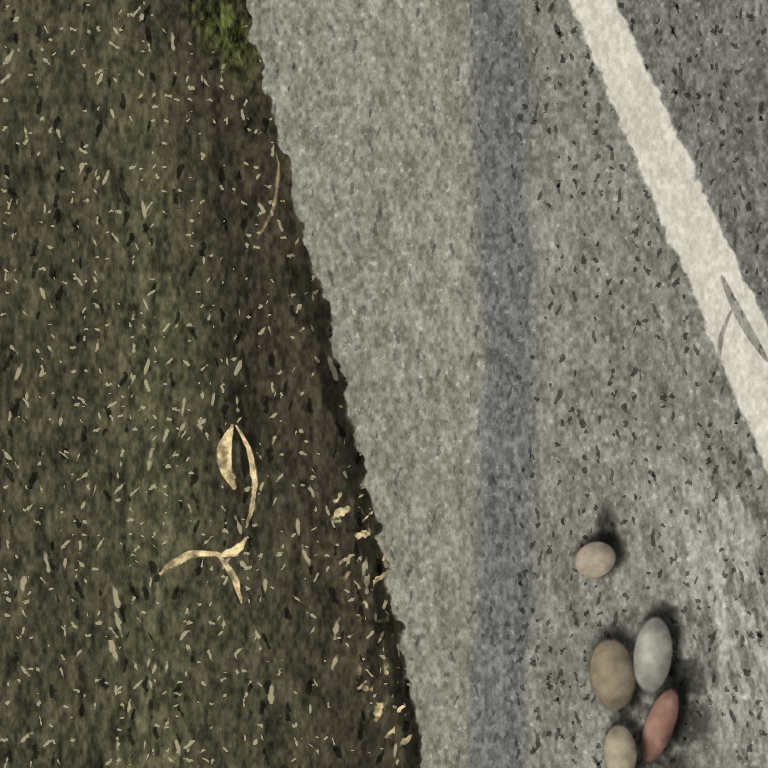
A WebGL 1 fragment shader for this texture:

```glsl
precision highp float;
uniform vec2 u_resolution;

float hash(vec2 p) {
  vec3 q = fract(p.xyx * 0.1031);
  q += dot(q, q.yzx + 33.33);
  return fract((q.x + q.y) * q.z);
}
float noise(vec2 p) {
  vec2 i = floor(p), f = fract(p), e = vec2(1, 0);
  f = f * f * (3.0 - 2.0 * f);
  return mix(mix(hash(i), hash(i + e), f.x), mix(hash(i + e.yx), hash(i + e.xx), f.x), f.y);
}
float fbm(vec2 p) {
  float sum = 0.0, amp = 0.5;
  for (int i = 0; i < 4; i++) {
    sum += amp * noise(p);
    p = mat2(1.6, 1.2, -1.2, 1.6) * p + 17.3;
    amp *= 0.5;
  }
  return sum - 0.47;
}
mat2 rotate(float a) { return mat2(cos(a), sin(a), -sin(a), cos(a)); }
float band(float x, float left, float right, float soft) {
  return smoothstep(left - soft, left + soft, x) * (1.0 - smoothstep(right - soft, right + soft, x));
}
// One ragged chip per grid cell, kept with the given probability
float flecks(vec2 p, float cells, vec2 size, float tilt, float density) {
  vec2 g = p * cells, id = floor(g) + cells;
  vec2 jitter = vec2(hash(id), hash(id + 41.0)) * 0.5 + 0.25;
  vec2 q = rotate((hash(id + 83.0) - 0.5) * tilt) * (fract(g) - jitter);
  float d = length(q / (size * (0.4 + 0.8 * hash(id + 11.0))));
  d += 1.2 * (noise(g * 6.0) - 0.5);
  return step(hash(id + 127.0), density) * (1.0 - smoothstep(0.5, 1.2, d));
}
// Tapered bent blade from a to b
float blade(vec2 p, vec2 a, vec2 b, float bend, float width) {
  vec2 ab = b - a;
  float h = clamp(dot(p - a, ab) / dot(ab, ab), 0.0, 1.0);
  float arch = 4.0 * h * (1.0 - h);
  float d = length(p - a - ab * h - vec2(-ab.y, ab.x) * bend * arch);
  return 1.0 - smoothstep(-0.001, 0.0015, d - width * (0.3 + 0.7 * arch));
}
float blob(vec2 p, vec2 center, vec2 radius, float angle, float soft) {
  float d = length(rotate(angle) * (p - center) / radius);
  return 1.0 - smoothstep(1.0 - soft, 1.0 + soft, d);
}
vec3 paintStone(vec3 base, vec2 p, vec2 center, vec2 radius, float angle, vec3 tint) {
  vec2 q = rotate(angle) * (p - center) / radius;
  float light = 1.08 - 0.3 * dot(q, q) - 0.2 * q.x + 0.5 * fbm(p * 70.0);
  base *= 1.0 - 0.65 * blob(p, center + vec2(0.008, -0.008), radius * 1.2, angle, 0.25);
  return mix(base, tint * light, blob(p, center, radius, angle, 0.07));
}

vec3 soil(vec2 p, float side) {
  float streak = fbm(p * vec2(75.0, 22.0));
  float grain = fbm(p * vec2(190.0, 100.0));
  vec3 c = mix(vec3(0.28, 0.268, 0.205), vec3(0.325, 0.315, 0.235), band(p.x, 0.16, 0.24, 0.05));
  c = mix(c, vec3(0.25, 0.23, 0.18), smoothstep(-0.2, -0.06, side));
  c *= 1.0 + 0.75 * streak + 1.1 * grain;
  float hollow = band(p.x, 0.295, 0.34, 0.02) * band(p.y, 0.34, 0.7, 0.06);
  c *= 1.0 - 0.55 * hollow * smoothstep(-0.1, 0.15, streak);
  c *= 1.0 - 0.5 * flecks(p, 33.0, vec2(0.12, 0.4), 1.0, 0.35);
  float chaff = max(flecks(p, 43.0, vec2(0.09, 0.34), 2.0, 0.24), flecks(p, 67.0, vec2(0.15, 0.3), 4.0, 0.24));
  chaff = max(chaff, flecks(p, 24.0, vec2(0.08, 0.32), 1.0, 0.16));
  c = mix(c, vec3(0.72, 0.68, 0.55), 0.8 * chaff);
  float moss = blob(p, vec2(0.285, 0.025), vec2(0.03, 0.075), 0.5, 0.6);
  return mix(c, vec3(0.24, 0.27, 0.13) * (1.0 + 3.0 * grain), 0.7 * moss);
}

vec3 pavement(vec2 p) {
  float grain = fbm(p * vec2(210.0, 140.0));
  float cloud = fbm(p * vec2(22.0, 9.0));
  float scrape = fbm(rotate(0.25) * p * vec2(95.0, 24.0));
  float bow = 0.08 * p.y * (1.0 - p.y);
  float road = smoothstep(0.64, 0.7, p.x);
  vec3 c = mix(vec3(0.55, 0.54, 0.485), vec3(0.515, 0.507, 0.46), road);
  float gutter = band(p.x + 0.025 * cloud, 0.608 + bow, 0.676 + bow, 0.011);
  c = mix(c, vec3(0.435, 0.437, 0.42), gutter);
  float lane = smoothstep(0.0, 0.02, p.x - 0.79 - 0.465 * p.y);
  c = mix(c, vec3(0.45, 0.44, 0.41), lane);
  float pale = blob(p, vec2(0.96, 0.79), vec2(0.07, 0.2), 0.2, 0.6);
  c += 0.12 * pale * smoothstep(-0.15, 0.1, scrape);
  c += 0.36 * grain + 0.08 * cloud + 0.2 * scrape * (1.0 - 0.6 * gutter);
  float scuff = flecks(p, 38.0, vec2(0.1, 0.4), 1.0, 0.3);
  float pit = flecks(p, 61.0, vec2(0.2, 0.33), 2.0, 0.3);
  c *= 1.0 - (0.25 + 0.15 * road) * scuff - (0.15 + 0.3 * road) * pit;
  c += 0.1 * flecks(p, 83.0, vec2(0.25, 0.3), 2.0, 0.2);
  // Worn painted stripe with a split
  float stripe = band(p.x + 0.016 * fbm(p * 60.0), 0.74 + 0.42 * p.y, 0.8 + 0.465 * p.y, 0.003);
  float crack = blade(p, vec2(0.94, 0.36), vec2(1.0, 0.47), 0.03, 0.006);
  crack = max(crack, blade(p, vec2(0.955, 0.4), vec2(0.94, 0.5), 0.1, 0.003));
  vec3 paint = vec3(0.82, 0.8, 0.735) + 0.25 * grain + 0.1 * scrape;
  return mix(c, paint, stripe * (1.0 - 0.75 * crack));
}

void main() {
  vec2 p = gl_FragCoord.xy / u_resolution;
  p.y = 1.0 - p.y;  // measured down from the top
  float side = p.x - 0.312 - p.y * (0.29 - 0.045 * p.y) - 0.03 * fbm(p * 38.0);
  vec3 c = mix(soil(p, side), pavement(p), smoothstep(-0.002, 0.002, side));
  c *= 1.0 - 0.4 * band(side, -0.025, -0.002, 0.006) * smoothstep(0.15, 0.5, p.y);
  // Dry leaves and litter
  vec2 s = p + 0.006 * fbm(p * 65.0);
  float straw = blade(s, vec2(0.208, 0.746), vec2(0.288, 0.722), -0.12, 0.005);
  straw = max(straw, blade(s, vec2(0.283, 0.722), vec2(0.315, 0.785), -0.08, 0.004));
  straw = max(straw, blade(s, vec2(0.284, 0.724), vec2(0.322, 0.7), 0.15, 0.006));
  straw = max(straw, blade(s, vec2(0.302, 0.555), vec2(0.305, 0.635), 0.14, 0.009));
  straw = max(straw, blade(s, vec2(0.308, 0.555), vec2(0.32, 0.685), -0.13, 0.004));
  straw = max(straw, 0.5 * blade(s, vec2(0.36, 0.2), vec2(0.335, 0.31), -0.1, 0.002));
  float litter = band(side, -0.06, 0.0, 0.012) * (band(p.y, 0.64, 0.8, 0.02) + band(p.y, 0.87, 0.97, 0.02));
  straw = max(straw, litter * flecks(p, 35.0, vec2(0.17, 0.5), 3.0, 0.75));
  c = mix(c, vec3(0.76, 0.68, 0.51) * (1.0 + 1.2 * fbm(p * 130.0)), straw);
  // Pebbles in a dark hollow
  float hollow = blob(p, vec2(0.865, 0.91), vec2(0.06, 0.13), 0.0, 0.5);
  c *= 1.0 - 0.5 * hollow * smoothstep(-0.15, 0.12, fbm(p * 45.0));
  c *= 1.0 - 0.5 * blob(p, vec2(0.79, 0.695), vec2(0.014, 0.035), 0.0, 0.5);
  c = paintStone(c, p, vec2(0.775, 0.729), vec2(0.027, 0.023), 0.4, vec3(0.65, 0.6, 0.52));
  c = paintStone(c, p, vec2(0.798, 0.878), vec2(0.029, 0.046), 0.15, vec3(0.52, 0.47, 0.39));
  c = paintStone(c, p, vec2(0.85, 0.853), vec2(0.025, 0.049), -0.1, vec3(0.59, 0.58, 0.53));
  c = paintStone(c, p, vec2(0.859, 0.945), vec2(0.019, 0.05), -0.35, vec3(0.56, 0.43, 0.37));
  c = paintStone(c, p, vec2(0.808, 0.98), vec2(0.021, 0.036), 0.1, vec3(0.6, 0.56, 0.47));
  gl_FragColor = vec4(clamp(c, 0.0, 1.0), 1.0);
}
```
